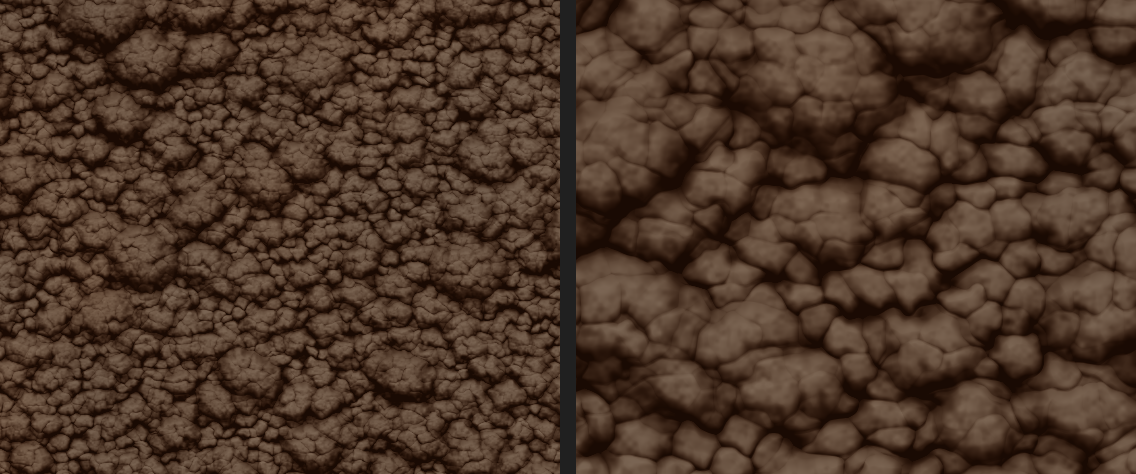
Left: the whole. Right: its middle third, enlarged.
This texture is drawn by a WebGL 2 fragment shader. Its source:

```glsl
#version 300 es
precision highp float;
// Dry crumbly soil: flat-topped clods of three sizes piled into one height
// field, roughened by noise, then shaded by light from above and by the
// occlusion that darkens the crevices and the ground under each clod.

uniform vec2 u_resolution;
out vec4 fragColor;

#define LARGE_SIZE 0.100
#define MEDIUM_SIZE 0.050
#define SMALL_SIZE 0.021
#define LARGE_SHARE 0.30
#define MEDIUM_SHARE 0.78
#define CRUMB_RELIEF 0.36
#define GRAIN_RELIEF 0.0042
#define SHADOW_REACH 0.024
#define SHADOW_DEPTH 2.0
#define LIGHT_GAIN 0.13
#define DARK_SOIL vec3(0.10, 0.04, 0.01)
#define LIGHT_SOIL vec3(0.44, 0.35, 0.28)

vec3 hash3(vec2 p) {
    vec3 q = fract(p.xyx * vec3(0.1031, 0.1030, 0.0973));
    q += dot(q, q.yxz + 33.33);
    return fract((q.xxy + q.yzz) * q.zyx);
}

// Smooth value noise with two independent channels, each 0 to 1.
vec2 noise2(vec2 p) {
    vec2 cell = floor(p), f = fract(p);
    f = f * f * (3.0 - 2.0 * f);
    vec2 low = mix(hash3(cell).xy, hash3(cell + vec2(1, 0)).xy, f.x);
    vec2 high = mix(hash3(cell + vec2(0, 1)).xy, hash3(cell + vec2(1, 1)).xy, f.x);
    return mix(low, high, f.y);
}

// Highest of the domes scattered on a jittered grid; share is how many exist.
float clods(vec2 p, float size, float share, float seed) {
    p = p / size + seed;
    vec2 home = floor(p);
    float top = -1.0;
    for (int y = -1; y <= 1; y++) {
        for (int x = -1; x <= 1; x++) {
            vec2 cell = home + vec2(x, y);
            vec3 place = hash3(cell);
            vec3 form = hash3(cell + 71.7);
            if (form.x > share) continue;
            vec2 away = p - cell - 0.1 - 0.8 * place.xy;
            float turn = 1.2 * (form.z - 0.5);
            away = mat2(cos(turn), sin(turn), -sin(turn), cos(turn)) * away;
            float radius = mix(0.32, 0.58, place.z);
            float d = length(away * vec2(0.86, 1.12)) / radius;
            top = max(top, 0.55 * radius * (1.0 - d * d * d) + 0.35 * form.y);
        }
    }
    return top * size;
}

float soilHeight(vec2 p) {
    // Ragged outlines come from bending the plane at two scales.
    vec2 bent = p + 0.010 * (noise2(p * 45.0) - 0.5)
                  + 0.0055 * (noise2(p * 115.0 + 9.0) - 0.5);
    float crumbs = clods(bent, SMALL_SIZE, 1.0, 13.0);
    float lumps = max(clods(bent, MEDIUM_SIZE, MEDIUM_SHARE, 47.0),
                      clods(bent, LARGE_SIZE, LARGE_SHARE, 85.0));
    vec2 grain = noise2(p * 150.0 + 31.0) * vec2(0.6, 0.0)
               + noise2(p * 290.0 + 57.0) * vec2(0.4, 0.0);
    return max(crumbs, lumps + CRUMB_RELIEF * crumbs) + GRAIN_RELIEF * grain.x;
}

// Mean rise of the surroundings, weighted to the side the light comes from.
float occlusion(vec2 p, float height) {
    float sum = 0.0;
    const int SAMPLES = 12;
    for (int i = 0; i < SAMPLES; i++) {
        float angle = 2.39996 * float(i) + 0.6;
        float reach = SHADOW_REACH * mix(0.15, 1.0, float(i) / float(SAMPLES - 1));
        vec2 dir = vec2(cos(angle), sin(angle));
        float rise = (soilHeight(p + dir * reach) - height) / reach;
        sum += max(rise, 0.0) * (1.0 + 0.75 * dir.y);
    }
    return sum / float(SAMPLES);
}

void main() {
    vec2 p = gl_FragCoord.xy / u_resolution.x;
    float height = soilHeight(p);

    // Slope toward the light, which stands above and slightly left.
    float stepSize = 0.002;
    vec2 lightDir = normalize(vec2(-0.25, 1.0));
    float slope = (height - soilHeight(p + lightDir * stepSize)) / stepSize;
    float lit = clamp(slope, -1.0, 1.0);

    // Tone from shadow, light and slow patches of paler or damper earth.
    vec2 patches = noise2(p * 6.0 + 3.0) - 0.5;
    float tone = 1.04 * exp(-SHADOW_DEPTH * occlusion(p, height)) - 0.06;
    tone += LIGHT_GAIN * lit + 0.10 * patches.x;
    tone += 0.07 * (noise2(p * 240.0 + 77.0).y - 0.5);
    tone = clamp(tone, 0.0, 1.12);

    // Shadows run redder than the dusty tops.
    vec3 ramp = pow(vec3(tone), vec3(1.0, 1.15, 1.25));
    vec3 soil = mix(DARK_SOIL, LIGHT_SOIL, ramp);
    soil *= 1.0 + 0.04 * patches.y * vec3(1.0, 0.0, -1.0);
    fragColor = vec4(soil, 1.0);
}
```
